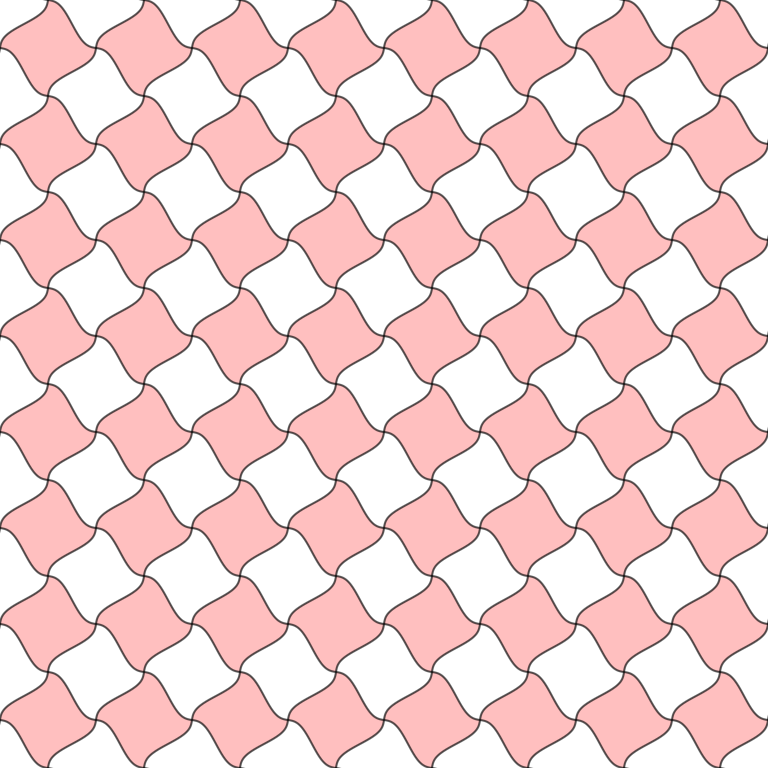
Reproduce this pattern procedurally as a Shadertoy shader.

```glsl
// Eight by eight pink and white pinwheel tiles outlined by crossing translucent S-curves.

const float TAU = 6.2831853;
const float SWIRL = 0.85; // 0 gives straight diamonds, 1 gives flat curve ends

// How far the wavy edge strays from its diagonal at coordinate t.
float sway(float t) {
    return SWIRL * sin(TAU * t) / TAU;
}

// Gradient length of a curve family, used to turn its level into a distance.
float steepness(float t) {
    return length(vec2(1.0 - SWIRL * cos(TAU * t), 1.0));
}

void mainImage(out vec4 fragColor, in vec2 fragCoord) {
    // Half-tile units: sixteen across and down, so the pattern wraps.
    vec2 p = 16.0 * fragCoord / iResolution.xy;
    float pixel = 16.0 / min(iResolution.x, iResolution.y);

    // Falling and rising curve families; curves lie on odd levels.
    vec2 level = vec2(p.x + p.y - sway(p.x), p.x - p.y + sway(p.y));
    vec2 slope = vec2(steepness(p.x), steepness(p.y));
    vec2 dist = abs(mod(level, 2.0) - 1.0) / slope;

    // Checkerboard fill: the colour flips across every curve.
    vec2 side = sign(cos(0.25 * TAU * level)) * clamp(2.0 * dist / pixel, 0.0, 1.0);
    vec3 color = mix(vec3(1.0, 0.75, 0.75), vec3(1.0), 0.5 + 0.5 * side.x * side.y);

    // Each translucent line darkens the fill, and doubly so at crossings.
    vec2 line = 1.0 - smoothstep(0.021 - 0.75 * pixel, 0.021 + 0.75 * pixel, dist);
    vec2 shade = 1.0 - 0.68 * line;
    color *= shade.x * shade.y;

    fragColor = vec4(color, 1.0);
}
```
